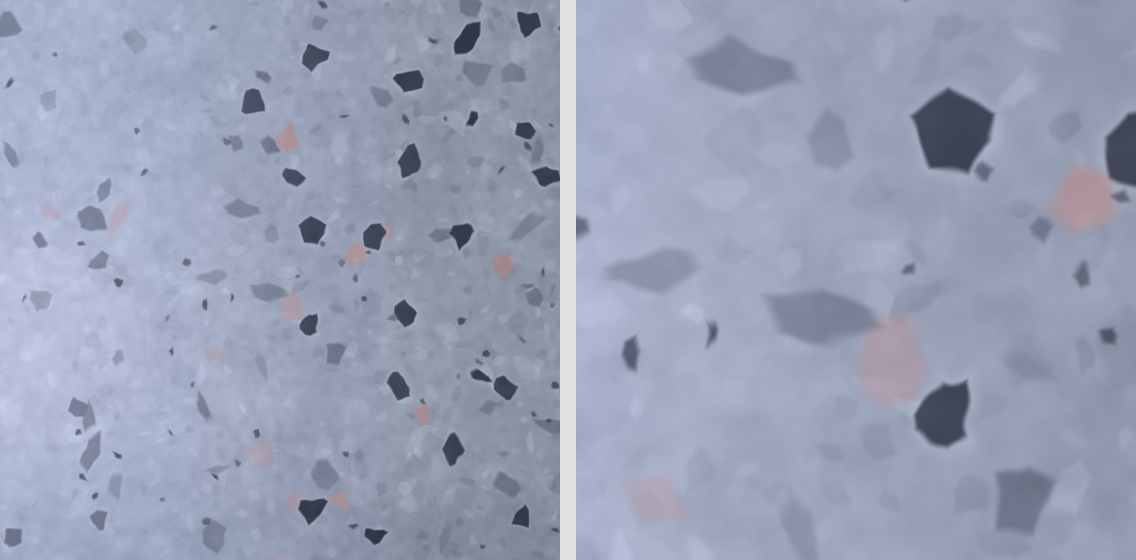
Left: the whole. Right: its middle third, enlarged.
A WebGL 2 fragment shader for this texture:

```glsl
#version 300 es
precision highp float;
// Polished terrazzo: pale blue-grey matrix with dark, grey and coral stone chips.

uniform vec2 u_resolution;
out vec4 outColor;

const vec3 LIT_LEFT    = vec3(0.655, 0.698, 0.800);
const vec3 SHADE_RIGHT = vec3(0.548, 0.578, 0.648);
const vec3 GLOW        = vec3(0.075, 0.060, 0.068);
const vec3 DARK_STONE  = vec3(0.195, 0.215, 0.285);
const vec3 GREY_STONE  = vec3(0.400, 0.435, 0.510);
const vec3 PINK_STONE  = vec3(0.740, 0.590, 0.650);
const vec3 RUST_STONE  = vec3(0.700, 0.460, 0.380);
const vec2 GLOW_CENTRE = vec2(0.0, 0.40);
const float EDGE_BLUR  = 0.0022;
const float WARP       = 0.005;
const float TAU        = 6.2831853;
const int SIDES        = 6;

vec3 hash3(vec2 p, float seed) {
  vec3 q = fract(vec3(p.xyx + seed * 7.31) * vec3(0.1031, 0.1030, 0.0973));
  q += dot(q, q.yxz + 33.33);
  return fract((q.xxy + q.yzz) * q.zyx);
}

float noise(vec2 p) {
  vec2 i = floor(p), f = fract(p);
  f = f * f * (3.0 - 2.0 * f);
  float low  = mix(hash3(i, 1.0).x, hash3(i + vec2(1, 0), 1.0).x, f.x);
  float high = mix(hash3(i + vec2(0, 1), 1.0).x, hash3(i + vec2(1, 1), 1.0).x, f.x);
  return mix(low, high, f.y);
}

float fbm(vec2 p) {
  float sum = 0.0, gain = 0.5;
  for (int i = 0; i < 4; i++) {
    sum += gain * noise(p);
    p = mat2(1.6, 1.2, -1.2, 1.6) * p + 5.7;
    gain *= 0.5;
  }
  return sum;
}

// Signed distance to an irregular convex stone of about unit radius.
float stone(vec2 p, vec2 id, float seed) {
  float d = -1e3;
  for (int i = 0; i < SIDES; i++) {
    vec3 h = hash3(id, seed + 3.0 + float(i));
    float a = (float(i) + 0.8 * h.x) * TAU / float(SIDES);
    d = max(d, dot(p, vec2(cos(a), sin(a))) - mix(0.55, 1.0, h.y));
  }
  return d;
}

// Nearest scattered stone: distance, tone, opacity. Density runs left to right.
vec3 scatter(vec2 uv, float cells, vec2 radius, vec2 density, float seed) {
  vec2 p = uv * cells, home = floor(p);
  vec3 best = vec3(1.0, 0.5, 0.0);
  for (int y = -1; y <= 1; y++)
  for (int x = -1; x <= 1; x++) {
    vec2 id = home + vec2(x, y);
    vec3 place = hash3(id, seed);
    vec3 look = hash3(id, seed + 1.0);
    vec3 form = hash3(id, seed + 2.0);
    float chance = mix(density.x, density.y, clamp(id.x / cells, 0.0, 1.0));
    if (place.z > chance) continue;
    vec2 q = (p - id - 0.5 - 0.8 * (place.xy - 0.5)) / cells;
    float a = TAU * form.x, c = cos(a), s = sin(a);
    float stretch = mix(1.0, 1.7, form.y * form.y);
    q = mat2(c, s, -s, c) * q * vec2(1.0 / stretch, stretch);
    float r = mix(radius.x, radius.y, form.z);
    float d = stone(q / r, id, seed) * r / stretch;
    if (d < best.x) best = vec3(d, look.xy);
  }
  return best;
}

float cover(float d, float blur) { return smoothstep(blur, -blur, d); }

void main() {
  vec2 uv = gl_FragCoord.xy / u_resolution.y;
  vec2 rough = uv + WARP * (vec2(noise(uv * 70.0), noise(uv * 70.0 + 31.0)) - 0.5);
  float across = smoothstep(0.0, 1.0, uv.x);

  // Lighting over the slab
  vec2 g = (uv - GLOW_CENTRE) * vec2(2.6, 3.0);
  vec3 base = mix(LIT_LEFT, SHADE_RIGHT, across) + GLOW * exp(-dot(g, g));
  base -= 0.04 * smoothstep(0.25, 0.0, uv.y);
  vec3 col = base;

  // Matrix: cloudy mottling and faint overlapping grains
  col += 0.075 * (fbm(uv * 14.0) - 0.47) + 0.07 * (fbm(uv * 60.0 + 9.0) - 0.47);
  float contrast = mix(0.65, 1.15, across);
  vec3 grain = scatter(rough, 17.0, vec2(0.012, 0.030), vec2(0.75), 11.0);
  col += contrast * 0.085 * (grain.y - 0.45) * cover(grain.x, 0.003);
  grain = scatter(rough, 34.0, vec2(0.005, 0.014), vec2(0.65), 23.0);
  col += contrast * 0.11 * (grain.y - 0.5) * cover(grain.x, EDGE_BLUR);

  // Coral chips, paler on the bright side
  vec3 chip = scatter(rough, 7.0, vec2(0.012, 0.030), vec2(0.24, 0.30), 37.0);
  vec3 coral = mix(PINK_STONE, RUST_STONE, across * (0.4 + 0.6 * chip.y));
  col = mix(col, coral, cover(chip.x, 0.005) * mix(0.30, 0.80, across * chip.z + 0.2 * chip.y));

  // Translucent grey chips and small flecks
  chip = scatter(rough, 9.0, vec2(0.012, 0.028), vec2(0.34, 0.44), 53.0);
  vec3 grey = GREY_STONE + 0.10 * (fbm(uv * 45.0) - 0.5);
  col = mix(col, grey, cover(chip.x, 0.003) * mix(0.30, 0.90, chip.z));
  chip = scatter(rough, 25.0, vec2(0.004, 0.009), vec2(0.06, 0.13), 71.0);
  col = mix(col, mix(DARK_STONE, GREY_STONE, chip.y), cover(chip.x, EDGE_BLUR) * 0.75);

  // Dark chips with a pale rim, veiled by haze on the left
  chip = scatter(rough, 8.0, vec2(0.014, 0.031), vec2(0.14, 0.58), 89.0);
  float haze = mix(0.52, 0.0, smoothstep(0.1, 0.65, uv.x)) + 0.18 * chip.y * chip.y;
  vec3 dark = mix(DARK_STONE, base, haze) + 0.05 * (fbm(uv * 50.0) - 0.5);
  col += 0.035 * cover(chip.x - 0.005, 0.004) * (1.0 - haze);
  col = mix(col, dark, cover(chip.x, EDGE_BLUR));

  outColor = vec4(clamp(col, 0.0, 1.0), 1.0);
}
```
